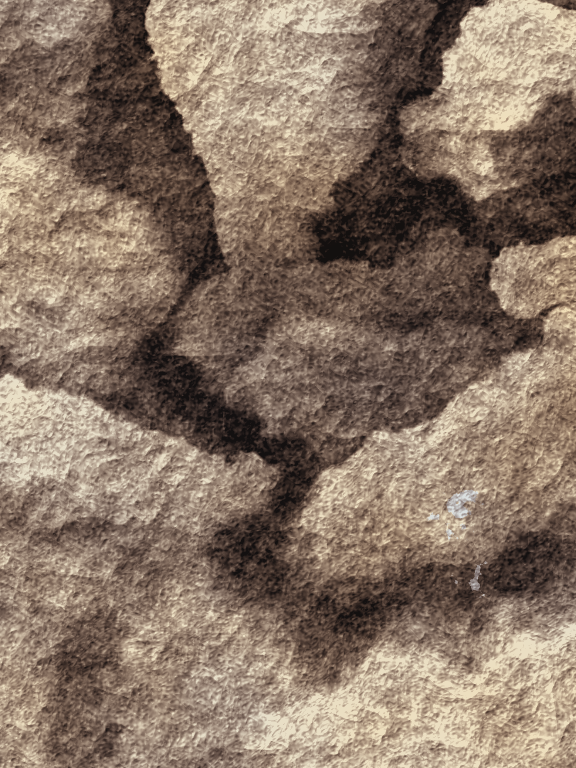
Reproduce this texture procedurally as a Shadertoy shader.

```glsl
// A weathered rock wall: tapered boulders overlap, each casting a dark gap around it.
// Ragged strokes add stains and hollows, then ridged noise lit from the upper left
// gives the wrinkled, gritty skin. One tone value is finally turned into colour.

const vec3 UMBER = vec3(0.20, 0.15, 0.13);
const vec3 CREAM = vec3(0.82, 0.76, 0.67);
const vec3 MID_DIP = vec3(0.0, 0.14, 0.16);      // pulls middle tones to brown
const vec3 WARMTH = vec3(0.10, 0.0, -0.20);
const vec2 LIGHT_DIR = vec2(-0.45, 0.89);
const float DEEPEST = -0.10;                     // tone of the darkest hollows
const float SLOPE = 0.70;                        // light falloff across a boulder
const float GAP_WIDTH = 0.03;
const float WARP = 0.13;
const float RAGGED = 0.035;
const float RELIEF = 0.060;
const float RELIEF_STEP = 0.0025;
const float GRAIN = 0.40;
const float MOTTLE = 0.50;
const mat2 TURN = mat2(0.8, 0.6, -0.6, 0.8);

float hash(vec2 p) {
    return fract(sin(dot(p, vec2(127.1, 311.7))) * 43758.5453);
}

float noise(vec2 p) {
    vec2 i = floor(p), f = fract(p);
    f = f * f * (3.0 - 2.0 * f);
    return mix(mix(hash(i), hash(i + vec2(1, 0)), f.x),
               mix(hash(i + vec2(0, 1)), hash(i + vec2(1, 1)), f.x), f.y);
}

float fbm(vec2 p) {
    float sum = 0.0, amp = 0.5;
    for (int i = 0; i < 5; i++, amp *= 0.5) {
        sum += amp * noise(p);
        p = TURN * p * 2.07 + 17.3;
    }
    return sum / 0.97;
}

// Height of the wrinkled skin, finer octaves are shallower
float wrinkles(vec2 p) {
    float sum = 0.0, freq = 13.0;
    for (int i = 0; i < 5; i++, freq *= 1.95) {
        sum += (1.0 - abs(2.0 * noise(p * freq) - 1.0)) * pow(freq, -0.9);
        p = TURN * p + 3.7;
    }
    return sum;
}

// Distance to a capsule from ends.xy to ends.zw with a radius at each end
float taper(vec2 p, vec4 ends, vec2 radii) {
    vec2 pa = p - ends.xy, ba = ends.zw - ends.xy;
    float h = clamp(dot(pa, ba) / dot(ba, ba), 0.0, 1.0);
    return length(pa - ba * h) - mix(radii.x, radii.y, h);
}

void boulder(inout float tone, vec2 p, vec4 ends, vec2 radii, float bright, float soft, float gap) {
    float d = taper(p, ends, radii);
    tone = mix(tone, DEEPEST, gap * exp(-max(d, 0.0) / GAP_WIDTH));
    float lit = bright + SLOPE * dot(p - 0.5 * (ends.xy + ends.zw), LIGHT_DIR);
    tone = mix(tone, lit, smoothstep(soft, -soft, d));
}

void shade(inout float tone, vec2 p, vec4 ends, float radius, float soft, float amount) {
    tone = mix(tone, DEEPEST, amount * smoothstep(soft, -soft, taper(p, ends, vec2(radius))));
}

float wallTone(vec2 p) {
    float tone = mix(0.66, 0.24, smoothstep(0.25, 0.75, p.y));
    // Upper wall
    boulder(tone, p, vec4(0.02, 1.35, 0.07, 1.13), vec2(0.15, 0.10), 0.58, 0.008, 0.4);
    boulder(tone, p, vec4(0.00, 0.93, 0.14, 0.82), vec2(0.18, 0.17), 0.72, 0.03, 0.2);
    boulder(tone, p, vec4(0.50, 1.25, 0.46, 0.93), vec2(0.25, 0.09), 0.77, 0.005, 0.7);
    boulder(tone, p, vec4(0.92, 1.19, 0.81, 1.09), vec2(0.14, 0.11), 0.86, 0.005, 0.5);
    shade(tone, p, vec4(0.70, 1.32, 0.70, 1.07), 0.06, 0.06, 0.62);
    shade(tone, p, vec4(0.93, 1.08, 1.02, 1.03), 0.06, 0.012, 0.65);
    shade(tone, p, vec4(0.58, 0.91, 0.78, 0.98), 0.045, 0.02, 0.9);
    // Arched rock, its inner block and the small stone
    boulder(tone, p, vec4(0.40, 0.74, 0.78, 0.81), vec2(0.11, 0.11), 0.36, 0.006, 0.5);
    boulder(tone, p, vec4(0.90, 0.87, 1.02, 0.89), vec2(0.07, 0.08), 0.76, 0.005, 0.6);
    boulder(tone, p, vec4(0.54, 0.67, 0.74, 0.68), vec2(0.12, 0.10), 0.45, 0.015, 0.35);
    shade(tone, p, vec4(0.29, 0.73, 0.48, 0.56), 0.035, 0.03, 0.85);
    // Large slabs and the cleft between them
    boulder(tone, p, vec4(1.04, 0.70, 1.02, 0.62), vec2(0.11, 0.08), 0.82, 0.008, 0.2);
    boulder(tone, p, vec4(0.66, 0.40, 0.95, 0.60), vec2(0.15, 0.14), 0.70, 0.007, 0.45);
    boulder(tone, p, vec4(0.00, 0.47, 0.43, 0.49), vec2(0.22, 0.07), 0.77, 0.007, 0.2);
    shade(tone, p, vec4(0.54, 0.53, 0.42, 0.38), 0.035, 0.03, 0.85);
    // Lower stains and the sunlit foot
    shade(tone, p, vec4(0.47, 0.36, 0.60, 0.20), 0.07, 0.055, 0.62);
    shade(tone, p, vec4(0.64, 0.26, 1.02, 0.40), 0.05, 0.04, 0.52);
    shade(tone, p, vec4(0.00, 0.43, 0.32, 0.41), 0.06, 0.06, 0.34);
    shade(tone, p, vec4(0.18, 0.22, 0.12, 0.06), 0.06, 0.02, 0.42);
    boulder(tone, p, vec4(0.50, -0.02, 1.05, 0.08), vec2(0.13, 0.18), 0.88, 0.02, 0.1);
    return tone;
}

void mainImage(out vec4 fragColor, in vec2 fragCoord) {
    vec2 p = fragCoord / iResolution.x;
    vec2 bend = vec2(fbm(p * 6.0 + 4.0), fbm(p * 6.0 + 31.0)) - 0.5;
    vec2 fray = vec2(fbm(p * 32.0 + 8.0), fbm(p * 32.0 + 53.0)) - 0.5;
    float tone = wallTone(p + WARP * bend + RAGGED * fray);

    // Two pale, broken chips on the lower slab
    float chip = 0.0;
    for (int i = 0; i < 2; i++) {
        vec2 c = vec2(0.80, 0.455) + float(i) * vec2(0.03, -0.115);
        chip = max(chip, smoothstep(0.004, -0.004, length(p - c + 1.2 * WARP * fray) - 0.021));
    }
    tone = mix(tone, 0.95, 0.8 * chip);

    // Mottling, lit wrinkles, grit and bright glints
    tone += MOTTLE * (fbm(p * 9.0 + 60.0) - 0.5) + 0.8 * MOTTLE * fray.x;
    vec2 skin = p + 0.3 * WARP * bend;
    float slope = (wrinkles(skin) - wrinkles(skin + RELIEF_STEP * LIGHT_DIR)) / RELIEF_STEP;
    tone += RELIEF * slope * (0.6 + 0.5 * clamp(tone, 0.0, 1.0));
    tone += GRAIN * (noise(TURN * p * 210.0) - 0.5);
    tone = clamp(tone + 0.18 * smoothstep(0.76, 0.95, noise(p * 170.0 + 5.0)), -0.2, 1.15);

    vec3 colour = mix(UMBER, CREAM, tone) - MID_DIP * tone * (1.0 - tone);
    float warm = fbm(p * 3.0 + 12.0) - 0.5 + 0.15 * (tone - 0.5) - 0.7 * chip;
    fragColor = vec4(clamp(colour * (1.0 + WARMTH * warm), 0.0, 1.0), 1.0);
}
```
